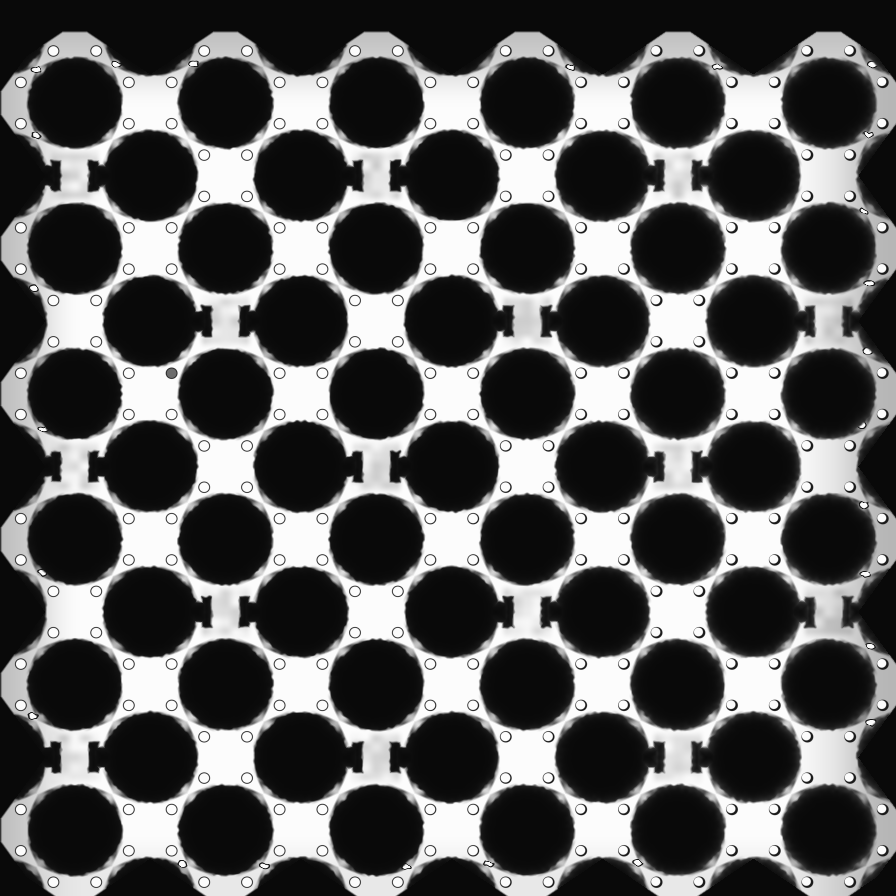
Reproduce this pattern procedurally as a three.js fragment shader.

```glsl
// Perforated white lattice plate on black: pegged square nodes, notched necks, faceted struts.
varying vec2 vUv;

float hash(vec2 p) {
  p = fract(p * vec2(0.1731, 0.3197));
  p += dot(p, p.yx + 31.7);
  return fract((p.x + p.y) * p.x * 17.3);
}

float noise(vec2 p) {
  vec2 i = floor(p), f = fract(p);
  f = f * f * (3.0 - 2.0 * f);
  return mix(mix(hash(i), hash(i + vec2(1.0, 0.0)), f.x),
             mix(hash(i + vec2(0.0, 1.0)), hash(i + 1.0), f.x), f.y);
}

vec2 nearest(vec2 p) { return floor(p + 0.5); }

float box(vec2 p, vec2 halfSize) {
  vec2 d = abs(p) - halfSize;
  return length(max(d, 0.0)) + min(max(d.x, d.y), 0.0);
}

// Circle with flattened diagonals
float hole(vec2 p) {
  p = abs(p);
  return max(length(p) - 0.312, (p.x + p.y) * 0.7071 - 0.3);
}

float disc(vec2 p, float radius) {
  return 1.0 - smoothstep(radius - 0.005, radius + 0.005, length(p));
}

void main() {
  // Lattice space: six by six main holes sit on integers 0 to 5
  vec2 g = (vUv - vec2(0.0835, 0.0735)) / vec2(0.1683, 0.1623);
  float grain = noise(g * 38.0);
  float cloud = noise(g * 14.0 + 7.0);

  // Nearest node, lying either beside or above a main hole
  vec2 beside = nearest(g - vec2(0.5, 0.0));
  vec2 above = nearest(g - vec2(0.0, 0.5));
  vec2 nb = g - beside - vec2(0.5, 0.0);
  vec2 na = g - above - vec2(0.0, 0.5);
  bool isAbove = dot(na, na) < dot(nb, nb);
  vec2 n = isAbove ? na : nb;
  vec2 q = abs(n);
  bool neck = isAbove && mod(above.x + above.y, 2.0) < 0.5
    && above.y > -0.5 && above.y < 4.5;

  // Holes on both sublattices, opened into notches beside each neck
  float d = min(hole(g - nearest(g)), hole(g - 0.5 - nearest(g - 0.5)));
  if (neck) {
    float notch = min(box(q - vec2(0.125, 0.0), vec2(0.033, 0.105)),
                      box(q - vec2(0.2, 0.0), vec2(0.08, 0.07)));
    d = min(d, notch);
  }
  d += (grain - 0.5) * 0.014;

  // Bevelled lobes along the outer rim
  vec2 over = abs(g - 2.5) - 2.5;
  vec2 o = abs(g - clamp(nearest(g), 0.0, 5.0));
  vec2 bevel = 0.7 * max(o.yx - 0.08, 0.0);
  float rim = max(over.x + bevel.x, over.y + bevel.y) - 0.49;
  float solid = min(d, -rim);

  // Struts: white wedges taper to the middle between gray facets
  float u = 0.354 - (q.x + q.y) * 0.7071;
  float v = abs(q.x - q.y) * 0.7071;
  float wedge = 1.0 - smoothstep(-0.008, 0.012, v - 0.005 - 0.37 * u);
  float fold = exp(-pow((u - 0.065) / 0.035, 2.0));
  float facet = mix(0.8, 0.36, fold) + 0.22 * (cloud - 0.5);
  float inStrut = 1.0 - smoothstep(0.14, 0.19, u);
  float tone = mix(0.99, mix(facet, 0.99, wedge), inStrut);

  // Duller necks and dimmer outer parts
  if (neck) {
    float core = 1.0 - smoothstep(0.13, 0.19, q.x);
    core *= 1.0 - smoothstep(0.12, 0.2, q.y);
    tone = mix(tone, 0.8 + 0.18 * cloud, core);
  }
  float border = max(max(vUv.x, vUv.y) - 0.5, 0.47 - vUv.x);
  float lobe = smoothstep(0.0, 0.35, max(over.x, over.y));
  tone *= 1.0 - 0.2 * smoothstep(0.37, 0.5, border) - 0.08 * lobe;

  // Four pegs per square node; shadows widen toward the right
  if (!neck) {
    vec2 peg = n - sign(n) * 0.142;
    float lean = smoothstep(0.4, 0.85, vUv.x);
    float face = disc(peg + vec2(0.007, -0.005) * lean, 0.033 - 0.003 * lean);
    bool plugged = !isAbove && distance(beside, vec2(0.0, 3.0)) < 0.1
      && n.x > 0.0 && n.y > 0.0;
    float fill = plugged ? 0.42 : 0.99;
    tone = mix(tone, mix(0.1, fill, face), disc(peg, 0.039));
  }

  // Chips on a few outer struts
  vec2 cell = floor(g * 2.0);
  vec2 jitter = vec2(hash(cell + 3.1), hash(cell + 8.6)) - 0.5;
  vec2 chip = g - (cell + 0.5) * 0.5 + jitter * 0.1;
  chip = vec2(chip.x + 0.4 * chip.y, chip.y * 1.5) + (grain - 0.5) * 0.025;
  if (max(over.x, over.y) > 0.0 && hash(cell + 19.3) < 0.5) {
    tone = mix(tone, mix(0.06, 0.99, disc(chip, 0.025)), disc(chip, 0.034));
  }

  // Dark openings with faint inner walls toward the right
  float wall = exp(min(solid, 0.0) / 0.025) * mix(0.06, 0.22, smoothstep(0.4, 0.9, vUv.x));
  float dark = 0.035 + wall * step(rim, 0.0);
  float color = mix(dark, tone, smoothstep(-0.01, 0.012, solid));
  gl_FragColor = vec4(vec3(clamp(color, 0.0, 0.99)), 1.0);
}
```
